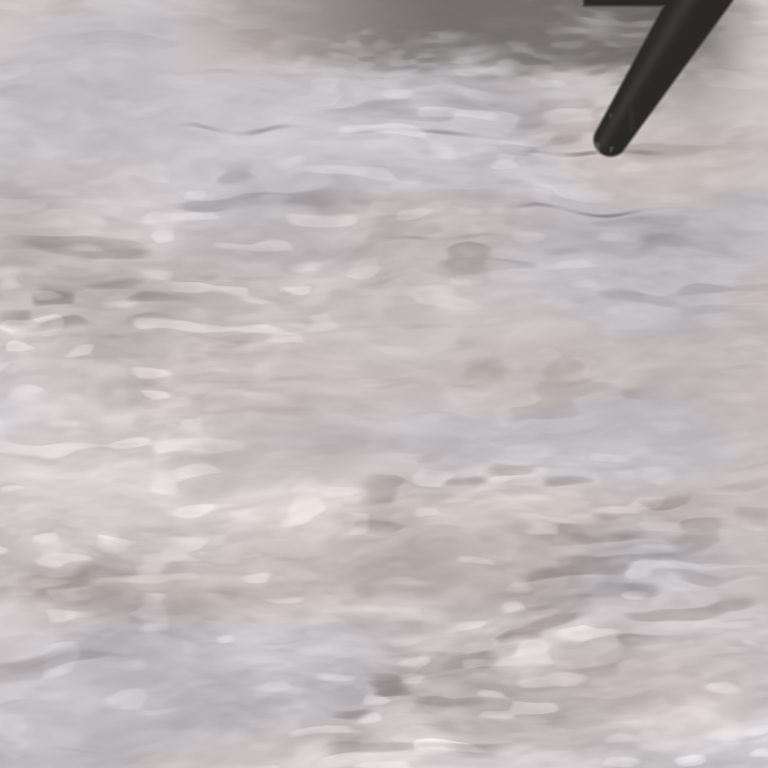
Give the GLSL for this texture, as a WebGL 1 fragment shader.

```glsl
precision highp float;
uniform vec2 u_resolution;

vec2 hash2(vec2 p) {
  return fract(sin(vec2(dot(p, vec2(127.1, 311.7)), dot(p, vec2(269.5, 183.3)))) * 4375.85);
}

// Soft cellular noise: random cell values blended by distance to the cell points
float cells(vec2 p) {
  vec2 id = floor(p), f = fract(p);
  float sum = 0.0, total = 0.0;
  for (int j = -1; j <= 1; j++) {
    for (int i = -1; i <= 1; i++) {
      vec2 o = vec2(float(i), float(j));
      vec2 d = o + 0.2 + 0.6 * hash2(id + o) - f;
      float w = exp(-5.0 * dot(d, d));
      sum += w * hash2(id + o + 37.0).x;
      total += w;
    }
  }
  return sum / total;
}

// Octaves of long horizontal streaks
float streaks(vec2 p) {
  float sum = 0.0, amp = 0.31;
  p *= vec2(2.6, 8.0);
  for (int i = 0; i < 5; i++) {
    sum += amp * cells(p);
    p = p * 2.05 + vec2(13.7, 5.3);
    amp *= 0.78;
  }
  return sum;
}

// Layered sines that bend the streaks
vec2 bend(vec2 p) {
  return vec2(sin(p.y * 21.0 + 3.0 * sin(p.x * 5.0)),
              sin(p.x * 9.0 + p.y * 17.0) + 0.5 * sin(p.x * 23.0 - p.y * 31.0)
              + 0.3 * sin(p.x * 51.0 + p.y * 43.0));
}

// Thin scuffed dashes, some of the grid cells holding one
float dashes(vec2 p) {
  vec2 grid = vec2(4.5, 26.0);
  vec2 id = floor(p * grid);
  vec2 f = fract(p * grid) - 0.5;
  vec2 r = hash2(id + 71.0);
  float y = (f.y - (r.y - 0.5) * 0.5 - 0.1 * sin(p.x * 40.0 + r.x * 6.0)) / grid.y;
  float taper = smoothstep(0.5, 0.2, abs(f.x)) * (0.6 + 0.4 * sin(p.x * 65.0 + r.y * 9.0));
  return step(0.62, r.x) * taper * smoothstep(0.0045, 0.0005, abs(y));
}

void main() {
  vec2 uv = gl_FragCoord.xy / u_resolution;
  vec2 p = uv + vec2(0.012, 0.006) * bend(uv);
  p.y -= 0.06 * uv.x * (1.0 - uv.y);

  // Pale worn floor, alternating calm and rough areas
  float rough = smoothstep(0.25, 0.75, cells(uv * vec2(2.5, 5.0) + 4.0));
  rough *= mix(1.0, 0.6, smoothstep(0.6, 0.8, uv.y));
  float grain = streaks(p);
  vec3 color = vec3(0.778, 0.752, 0.758);
  color += (grain - 0.5) * mix(0.22, 0.42, rough);

  // Warm and cool stains
  float stain = cells(p * vec2(4.0, 11.0) + 19.0) - 0.5;
  color += stain * vec3(0.035, 0.004, -0.035);

  // Grey flecks and light chips
  float fleck = cells(p * vec2(17.0, 62.0) + 8.0);
  float patchy = smoothstep(0.45, 0.75, cells(p * vec2(5.0, 14.0) + 51.0));
  color -= vec3(0.13, 0.135, 0.14) * smoothstep(0.5, 0.85, fleck) * patchy * (0.4 + 0.6 * rough);
  float chip = cells(p * vec2(22.0, 70.0) + 90.0);
  color += 0.07 * smoothstep(0.65, 0.9, chip) * (0.3 + rough);

  // Scuffs, mostly across the upper part
  float band = smoothstep(0.66, 0.74, uv.y) * smoothstep(0.87, 0.8, uv.y);
  color -= vec3(0.2, 0.21, 0.21) * dashes(p) * mix(0.15, 1.0, band);

  // Smudged shadow along the top edge
  float span = smoothstep(0.15, 0.6, uv.x) * smoothstep(1.0, 0.85, uv.x);
  float smudge = span * smoothstep(0.9, 1.0, uv.y + (grain - 0.5) * 0.3);
  color = mix(color, vec3(0.4, 0.38, 0.375), 0.85 * smudge);
  float shade = smoothstep(0.13, 0.0, length((uv - vec2(0.9, 0.93)) * vec2(1.0, 0.8)));
  color *= 1.0 - 0.16 * shade;

  // Tapered dark leg with a short crossbar
  vec2 foot = vec2(0.795, 0.818), axis = vec2(0.118, 0.187);
  vec2 q = uv - foot;
  float t = clamp(dot(q, axis) / dot(axis, axis), 0.0, 1.2);
  float radius = mix(0.022, 0.037, t);
  float leg = length(q - axis * t) - radius;
  vec2 bar = abs(uv - vec2(0.83, 1.01)) - vec2(0.07, 0.018);
  float dist = min(leg, max(bar.x, bar.y));
  float side = dot(q, normalize(vec2(-axis.y, axis.x))) / radius;
  vec3 paint = vec3(0.165, 0.16, 0.157) + 0.06 * exp(-12.0 * (side - 0.35) * (side - 0.35));
  paint += 0.12 * smoothstep(0.75, 0.95, cells(uv * 110.0)) * smoothstep(0.3, 0.0, t);
  color = mix(color, paint, smoothstep(0.003, -0.003, dist));

  gl_FragColor = vec4(clamp(color, 0.0, 1.0), 1.0);
}
```
